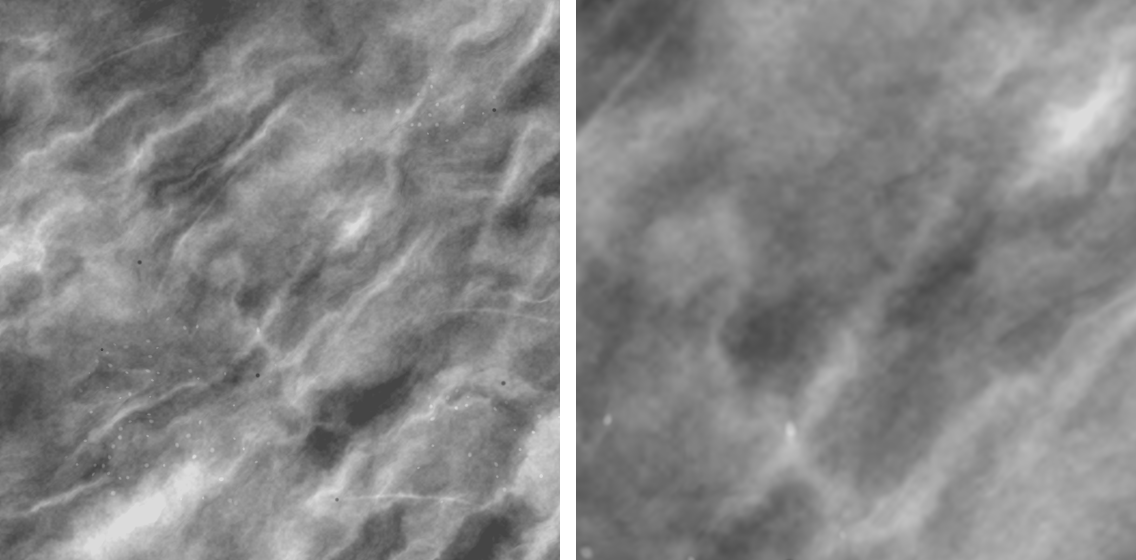
Left: the whole. Right: its middle third, enlarged.
This texture is drawn by a WebGL 2 fragment shader. Its source:

```glsl
#version 300 es
precision highp float;
// Soft grey fibrous tissue: warped cloud noise stretched along a rising diagonal,
// with mottling, dark pockets, ragged bright strands, thin threads and rare specks.
// Strands are scattered by a jittered grid and steepen towards the right.

uniform vec2 u_resolution;
out vec4 fragColor;

float hash(vec2 p) {
  return fract(sin(dot(p, vec2(127.1, 311.7))) * 43758.5453);
}

float noise(vec2 p) {
  vec2 i = floor(p), f = fract(p);
  f = f * f * (3.0 - 2.0 * f);
  return mix(mix(hash(i), hash(i + vec2(1, 0)), f.x),
             mix(hash(i + vec2(0, 1)), hash(i + vec2(1, 1)), f.x), f.y);
}

float fbm(vec2 p, int octaves) {
  float sum = 0.0, amp = 0.5, total = 0.0;
  for (int i = 0; i < octaves; i++) {
    sum += amp * noise(p);
    total += amp;
    amp *= 0.54;
    p = mat2(1.6, 1.2, -1.2, 1.6) * p + 5.3;
  }
  return sum / total;
}

// Coordinates along and across a direction
vec2 alongAcross(vec2 p, float angle) {
  vec2 dir = vec2(cos(angle), sin(angle));
  return vec2(dot(p, dir), dot(p, vec2(-dir.y, dir.x)));
}

// Bent fibre with a bright core and a wide faint halo, fading at its ends
float strand(vec2 p, float angle, float len, float width, float bend) {
  vec2 d = alongAcross(p, angle);
  d.y += bend * d.x * d.x;
  float core = exp(-d.y * d.y / (width * width));
  float halo = exp(-abs(d.y) / (3.0 * width));
  return exp(-d.x * d.x / (len * len)) * (0.65 * core + 0.35 * halo);
}

float strands(vec2 p) {
  float sum = 0.0;
  for (int i = 0; i < 16; i++) {
    float k = float(i);
    vec2 cell = vec2(mod(k, 4.0), floor(k / 4.0));
    vec2 jitter = vec2(hash(vec2(k, 1.7)), hash(vec2(k, 4.1)));
    vec2 centre = (cell + jitter) / 4.0;
    float size = hash(vec2(k, 7.3));
    float angle = mix(0.45, 1.1, centre.x) + 0.4 * (hash(vec2(k, 9.2)) - 0.5);
    float bend = 1.6 * (hash(vec2(k, 12.6)) - 0.5);
    sum += mix(0.35, 1.1, hash(vec2(k, 15.8)))
         * strand(p - centre, angle, mix(0.1, 0.2, size), mix(0.007, 0.034, size * size), bend);
  }
  return sum;
}

float threads(vec2 p) {
  float sum = 0.0;
  for (int i = 0; i < 4; i++) {
    float k = float(i) + 40.0;
    vec2 centre = vec2(hash(vec2(k, 2.3)), (float(i) + hash(vec2(k, 5.9))) / 4.0);
    float angle = mix(-0.1, 1.2, hash(vec2(k, 8.4)));
    sum += 0.3 * strand(p - centre, angle, 0.12, 0.0035, 0.6);
  }
  return sum;
}

// Small soft dots, one per chosen cell
float specks(vec2 p, float cells, float chance) {
  vec2 id = floor(p * cells);
  vec2 centre = 0.25 + 0.5 * vec2(hash(id + 3.1), hash(id + 8.7));
  float radius = mix(0.003, 0.006, hash(id + 5.5));
  float dist = length(fract(p * cells) - centre) / cells;
  return step(hash(id + 17.9), chance) * (1.0 - smoothstep(0.2 * radius, radius, dist));
}

void main() {
  vec2 p = gl_FragCoord.xy / u_resolution.y;
  vec2 warp = vec2(fbm(p * 5.0 + 7.0, 6), fbm(p * 5.0 + 31.0, 6)) - 0.5;
  vec2 flow = alongAcross(p + 0.13 * warp, 0.72);

  // Clouds, mottling and dark pockets
  float cloud = fbm(flow * vec2(4.5, 8.5), 6);
  float mottle = fbm(flow * vec2(15.0, 27.0) + 11.0, 4);
  float pocket = smoothstep(0.52, 0.72, noise(flow * vec2(4.2, 7.5) + 19.0));

  // Fine web of ridges, present only in patches
  float crease = (fbm(flow * vec2(4.0, 9.0) + 43.0, 4) - 0.5) / 0.045;
  float web = exp(-crease * crease) * smoothstep(0.35, 0.75, noise(p * 4.0 + 61.0));

  // Main strands, broken up by the mottling
  float fibres = strands(p + 0.09 * warp) * (0.2 + 0.8 * cloud + 0.8 * mottle);
  fibres = 1.0 - exp(-1.2 * (fibres + threads(p + 0.03 * warp)));

  float tone = 0.475 + 0.72 * (cloud - 0.5) + 0.27 * (mottle - 0.5);
  tone -= 0.13 * pocket * (1.0 - fibres);
  tone += 0.11 * web + 0.34 * fibres;

  // Grain and specks
  tone += 0.055 * (noise(p * 150.0) - 0.5) + 0.03 * (noise(p * 260.0 + 9.0) - 0.5);
  float cluster = smoothstep(0.7, 0.85, noise(p * 5.0 + 83.0));
  tone += 0.14 * cluster * specks(p + 0.05 * warp, 60.0, 0.15);
  tone -= 0.25 * specks(p + 2.0, 14.0, 0.008);

  fragColor = vec4(vec3(clamp(tone, 0.27, 0.86)), 1.0);
}
```
